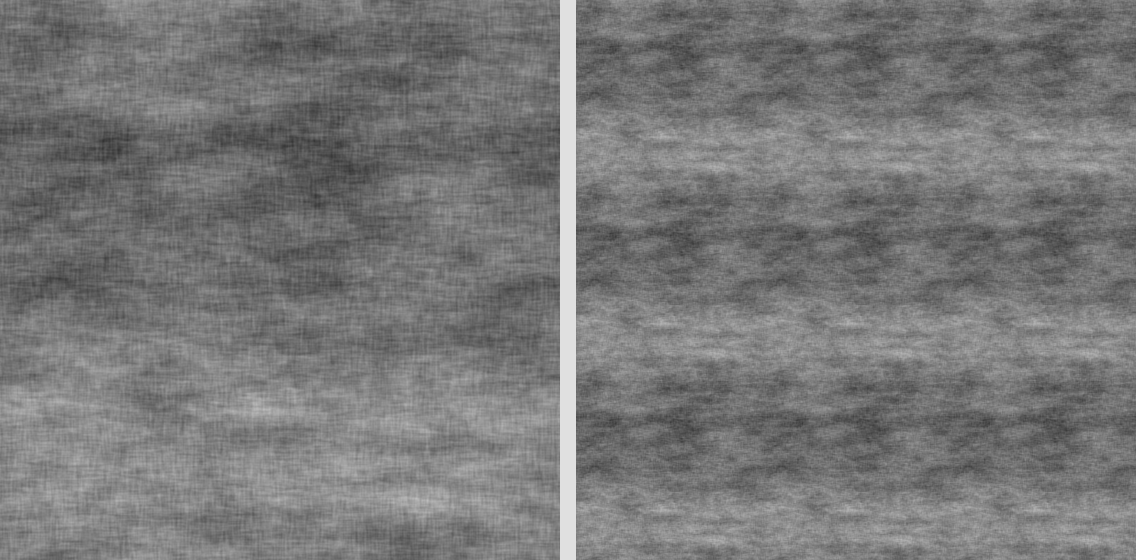
Left, the tile; right, the same tile 3 across and 3 down.
Write a WebGL 1 fragment shader that draws this texture.

```glsl
precision highp float;
// Worn grey linen: broad light and dark bands, horizontal streaks and soft
// patches, under a fine weave of crossing threads.
// Every layer is gradient noise on a lattice that wraps, so the cloth tiles.
uniform vec2 u_resolution;

const float TAU = 6.2831853;

float hash(vec2 p) {
  vec3 q = fract(vec3(p.xyx) * 0.1031);
  q += dot(q, q.yzx + 33.33);
  return fract((q.x + q.y) * q.z);
}

// Dot product of the offset with a random unit gradient of a wrapped cell.
float cornerSlope(vec2 cell, vec2 offset, vec2 period, float seed) {
  cell -= period * floor((cell + 0.5) / period);
  float angle = TAU * hash(cell + seed * vec2(17.3, 9.7));
  return dot(offset, vec2(cos(angle), sin(angle)));
}

// Gradient noise with a whole number of cells across the canvas.
float tileNoise(vec2 uv, vec2 period, float seed) {
  vec2 p = uv * period + seed * vec2(0.37, 0.61);
  vec2 cell = floor(p);
  vec2 f = p - cell;
  vec2 w = f * f * f * (f * (f * 6.0 - 15.0) + 10.0);
  vec2 e = vec2(1.0, 0.0);
  float low = mix(cornerSlope(cell, f, period, seed),
                  cornerSlope(cell + e.xy, f - e.xy, period, seed), w.x);
  float high = mix(cornerSlope(cell + e.yx, f - e.yx, period, seed),
                   cornerSlope(cell + e.xx, f - e.xx, period, seed), w.x);
  return mix(low, high, w.y);
}

// Octaves of noise, each twice as fine and somewhat weaker.
float layers(vec2 uv, vec2 period, float falloff, float seed) {
  float sum = 0.0;
  float strength = 1.0;
  for (int i = 0; i < 5; i++) {
    sum += strength * tileNoise(uv, period, seed + float(i));
    period *= 2.0;
    strength *= falloff;
  }
  return sum;
}

// Fine threads along x; swapping the axes gives threads along y.
float threads(vec2 uv, float seed) {
  return tileNoise(uv, vec2(26.0, 170.0), seed)
       + tileNoise(uv, vec2(50.0, 245.0), seed + 1.0);
}

void main() {
  vec2 uv = gl_FragCoord.xy / u_resolution;

  // Broad bands: light in the lower part, dark in the upper part.
  float height = TAU * (uv.y - 0.2);
  float shade = 0.463 + 0.075 * cos(height) + 0.022 * cos(2.0 * height);

  // Long horizontal streaks and rounder cloudy patches.
  shade += 0.13 * layers(uv, vec2(2.0, 8.0), 0.77, 3.0);
  shade += 0.085 * layers(uv, vec2(4.0, 5.0), 0.75, 11.0);

  // Crossing threads and a little grain.
  shade += 0.06 * threads(uv, 21.0) + 0.06 * threads(uv.yx, 31.0);
  shade += 0.03 * tileNoise(uv, vec2(230.0), 41.0);

  gl_FragColor = vec4(vec3(clamp(shade, 0.0, 1.0)), 1.0);
}
```
